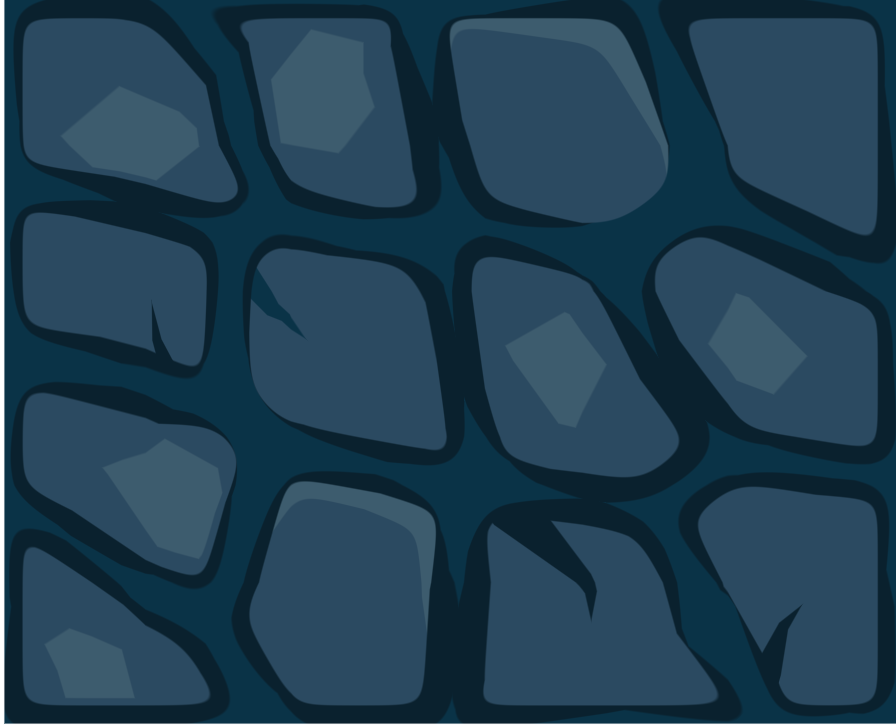
Write a Shadertoy shader that draws this texture.

```glsl
// Flat cartoon wall of rounded blue stones with dark outlines, teal gaps, pale facets and cracks.

const vec3 STONE   = vec3(0.17, 0.29, 0.38);
const vec3 OUTLINE = vec3(0.04, 0.13, 0.18);
const vec3 GAP     = vec3(0.04, 0.20, 0.28);
const vec3 FACET   = vec3(0.24, 0.36, 0.43);
const vec3 PAPER   = vec3(1.0);

const int   COUNT         = 13;     // four columns: 4, 3, 3, 3 stones
const float SEED          = 7.0;
const float JITTER        = 0.36;
const float STAGGER       = 0.12;
const float STRETCH       = 1.3;    // elongation along GRAIN
const vec2  GRAIN         = vec2(0.743, -0.669);
const float WARP          = 0.055;
const float WARP_FREQ     = 5.0;
const float STONE_INSET   = 0.037;
const float STONE_ROUND   = 0.013;
const vec2  GAP_RANGE     = vec2(-0.013, 0.037);
const float GAP_FREQ      = 6.0;
const float GAP_ROUND     = 0.024;
const float MARGIN        = 0.006;  // paper strip at left and bottom
const float EDGE_SLACK    = 0.012;  // stones sit closer to the panel edge
const vec2  FACET_RADIUS  = vec2(0.042, 0.084);
const vec2  LIGHT_DIR     = vec2(0.5, 0.866);
const float CRACK_SLOPE   = 0.2;

vec2 hash2(vec2 p) {
    vec3 q = fract(p.xyx * vec3(0.1031, 0.1030, 0.0973));
    q += dot(q, q.yzx + 33.33);
    return fract((q.xx + q.yz) * q.zy);
}

// Piecewise linear noise on triangles, for chiselled edges
vec2 facetNoise(vec2 p) {
    vec2 i = floor(p), f = p - i;
    vec2 side = f.x > f.y ? vec2(1, 0) : vec2(0, 1);
    float hi = max(f.x, f.y), lo = min(f.x, f.y);
    return hash2(i) * (1.0 - hi) + hash2(i + side) * (hi - lo) + hash2(i + 1.0) * lo;
}

vec2 squash(vec2 v) {
    return v - (1.0 - 1.0 / STRETCH) * GRAIN * dot(v, GRAIN);
}

// Stone centres on a staggered, jittered grid
vec2 stoneCentre(int i, float aspect) {
    int col = i < 4 ? 0 : (i - 1) / 3;
    int row = i < 4 ? i : (i - 1) % 3;
    float rows = col == 0 ? 4.0 : 3.0;
    float shift = col % 2 == 0 ? -STAGGER : STAGGER;
    vec2 j = (hash2(vec2(float(i) + SEED, SEED * 3.0)) - 0.5) * JITTER;
    return vec2((float(col) + 0.5 + j.x) * aspect / 4.0,
                (float(row) + 0.5 + shift + j.y) / rows);
}

// Irregular hexagon, positive inside
float facetShape(vec2 q, float id) {
    float d = 1.0;
    for (int k = 0; k < 6; k++) {
        vec2 h = hash2(vec2(float(k) * 3.0 + 1.0, id + 20.0));
        float a = (float(k) + 0.6 * h.x) * 1.0472;
        d = min(d, mix(FACET_RADIUS.x, FACET_RADIUS.y, h.y) - dot(q, vec2(cos(a), sin(a))));
    }
    return d;
}

// Bent wedge that widens outward, positive inside
float crackShape(vec2 q, float id) {
    float a = 6.2832 * hash2(vec2(id, 51.0)).x;
    vec2 dir = vec2(cos(a), sin(a));
    q -= dir * 0.03;
    float along = dot(q, dir), across = dot(q, vec2(-dir.y, dir.x));
    return CRACK_SLOPE * along - abs(across - 0.4 * max(along - 0.04, 0.0));
}

void mainImage(out vec4 fragColor, in vec2 fragCoord) {
    vec2 p = fragCoord / iResolution.y;
    float aspect = iResolution.x / iResolution.y;
    float soft = 1.0 / iResolution.y;
    vec2 w = p + WARP * (facetNoise(p * WARP_FREQ + SEED) - 0.5);

    // Nearest stone
    int id = 0;
    float best = 1e3;
    for (int i = 0; i < COUNT; i++) {
        float r = length(squash(w - stoneCentre(i, aspect)));
        if (r < best) { best = r; id = i; }
    }
    vec2 centre = stoneCentre(id, aspect), local = w - centre;

    // Rounded distances to the panel sides and the neighbouring stones
    vec2 low = p - MARGIN, high = vec2(aspect, 1.0) - p;
    vec4 sides = vec4(low, high) + EDGE_SLACK;
    float stoneSum = dot(exp(-sides / STONE_ROUND), vec4(1.0));
    float gapSum = dot(exp(-sides / GAP_ROUND), vec4(1.0));
    for (int i = 0; i < COUNT; i++) {
        if (i == id) continue;
        vec2 other = stoneCentre(i, aspect);
        vec2 n = normalize(squash(other - centre));
        float d = dot(squash(0.5 * (centre + other) - w), n) / length(squash(n));
        stoneSum += exp(-d / STONE_ROUND);
        gapSum += exp(-d / GAP_ROUND);
    }
    float stone = -STONE_ROUND * log(stoneSum) - STONE_INSET;
    float gapWidth = mix(GAP_RANGE.x, GAP_RANGE.y, facetNoise(p * GAP_FREQ + 31.0).x);
    float outline = -GAP_ROUND * log(gapSum) - gapWidth;

    // Each stone gets an inner facet, a lit rim, a crack or nothing
    int style = (id * 5) % COUNT;
    float fid = float(id), facet = -1.0, crack = -1.0;
    vec2 shift = (hash2(vec2(fid, 77.0)) - 0.5) * 0.05;
    if (style < 6) facet = min(facetShape(squash(local - shift), fid), stone - 0.01);
    else if (style < 8) facet = 0.32 * dot(local, LIGHT_DIR) - stone;
    else if (style > 8) crack = crackShape(local, fid);

    // Layers
    vec3 face = mix(STONE, FACET, smoothstep(-soft, soft, facet));
    face = mix(face, style == COUNT - 1 ? GAP : OUTLINE, smoothstep(-soft, soft, crack));
    vec3 col = mix(GAP, OUTLINE, smoothstep(-soft, soft, outline));
    col = mix(col, face, smoothstep(-soft, soft, stone));
    col = mix(PAPER, col, smoothstep(-soft, soft, min(low.x, low.y)));
    fragColor = vec4(col, 1.0);
}
```
